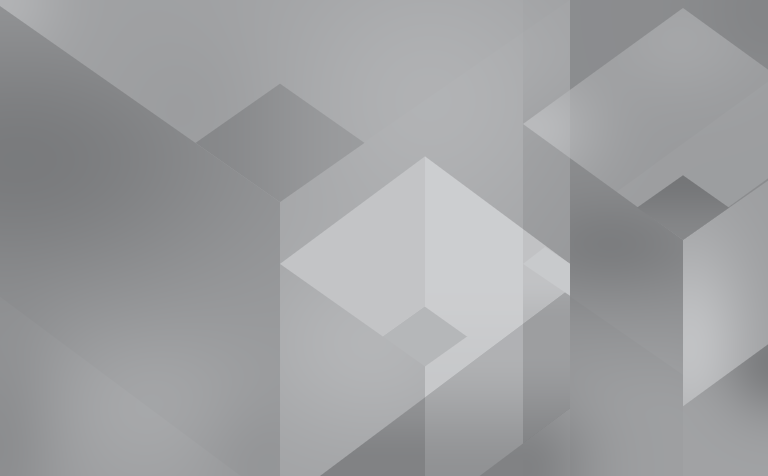
This background is drawn by a WebGL 2 fragment shader. Its source:

```glsl
#version 300 es
precision highp float;

#define SPAN vec2(7.68, 4.78)      // canvas extent in design units, y down
#define TINT vec3(-0.004, 0.001, 0.009)
#define PANEL_L 2.80               // vertical seams
#define FOLD 4.25
#define BAND_L 5.23
#define BAND_R 5.70
#define FAINT 0.012                // strength of the barely visible facets

uniform vec2 u_resolution;
out vec4 fragColor;

float pixel;

// Smooth coverage of the side lying clockwise of the line a-b
float side(vec2 p, vec2 a, vec2 b) {
  vec2 e = normalize(b - a), q = p - a;
  return clamp(0.5 + (e.x * q.y - e.y * q.x) / pixel, 0.0, 1.0);
}

// Convex four-sided facet, corners given clockwise
float quad(vec2 p, vec2 a, vec2 b, vec2 c, vec2 d) {
  return min(min(side(p, a, b), side(p, b, c)), min(side(p, c, d), side(p, d, a)));
}

float diamond(vec2 p, vec2 center, vec2 halfSize) {
  vec2 x = vec2(halfSize.x, 0.0), y = vec2(0.0, halfSize.y);
  return quad(p, center - y, center + x, center + y, center - x);
}

float glow(vec2 p, vec2 center, vec2 radius) {
  vec2 q = (p - center) / radius;
  return exp(-dot(q, q));
}

float rightOf(float x, float seam) {
  return clamp(0.5 + (x - seam) / pixel, 0.0, 1.0);
}

float backdropTone(vec2 p) {
  return 0.635 + 0.065 * glow(p, vec2(4.3, 1.0), vec2(1.6, 1.5))
    + 0.07 * glow(p, vec2(3.7, 3.5), vec2(1.3, 1.0))
    + 0.07 * glow(p, vec2(0.0), vec2(0.6))
    - 0.02 * glow(p, vec2(2.0, 1.1), vec2(0.8));
}

float leftTone(vec2 p) {
  return 0.61 - 0.13 * glow(p, vec2(0.2, 1.6), vec2(2.3, 1.4))
    - 0.07 * glow(p, vec2(0.0, 4.5), vec2(0.6, 1.2))
    + 0.04 * glow(p, vec2(1.5, 4.0), vec2(1.0, 0.8))
    - 0.03 * glow(p, vec2(2.6, 4.6), vec2(0.6));
}

float rightTone(vec2 p) {
  return 0.55 + 0.085 * smoothstep(2.5, 4.2, p.y)
    - 0.06 * glow(p, vec2(6.1, 2.45), vec2(0.9, 0.5))
    - 0.13 * glow(p, vec2(5.25, 4.7), vec2(0.65, 0.7))
    - 0.13 * glow(p, vec2(7.75, 3.7), vec2(0.5, 0.5))
    - 0.03 * glow(p, vec2(7.7, 0.1), vec2(0.7));
}

void main() {
  vec2 uv = gl_FragCoord.xy / u_resolution;
  vec2 p = vec2(uv.x, 1.0 - uv.y) * SPAN;
  pixel = SPAN.y / u_resolution.y;

  // Backdrop and the dark field on the left
  float g = backdropTone(p);
  g += FAINT * side(p, vec2(BAND_R, 0.0), vec2(3.64, 1.43)) * (1.0 - rightOf(p.x, BAND_R)) * -0.5;
  float field = quad(p, vec2(-0.1, -0.01), vec2(PANEL_L, 2.03), vec2(PANEL_L, 4.9), vec2(-0.1, 4.9));
  float fold = side(p, vec2(2.3, 4.7), vec2(0.0, 2.98));
  g = mix(g, leftTone(p) + FAINT * (1.0 - fold), field);
  g = mix(g, mix(0.53, 0.61, smoothstep(1.95, 3.64, p.x)),
    diamond(p, vec2(PANEL_L, 1.435), vec2(0.845, 0.595)));

  // Shadowed floor and the translucent facet standing on it
  float floorMask = quad(p, vec2(BAND_R, 2.9), vec2(BAND_R, 4.9), vec2(4.0, 4.9), vec2(3.04, 4.9));
  g = mix(g, mix(0.57, 0.51, smoothstep(4.0, 4.6, p.y)), floorMask);
  float stand = quad(p, vec2(FOLD, 3.99), vec2(BAND_R, 2.9), vec2(BAND_R, 4.1), vec2(FOLD, 5.19));
  g = mix(g, mix(0.695, 0.57, smoothstep(3.5, 4.8, p.y)), stand);

  // Bright cube faces and the notch between them
  g = mix(g, 0.768, quad(p, vec2(FOLD, 1.57), vec2(FOLD, 3.08), vec2(3.83, 3.38), vec2(PANEL_L, 2.65)));
  g = mix(g, 0.805 - 0.02 * smoothstep(2.9, 3.8, p.y),
    quad(p, vec2(FOLD, 1.57), vec2(BAND_R, 2.65), vec2(BAND_R, 2.9), vec2(FOLD, 3.99)));
  g = mix(g, 0.715, diamond(p, vec2(FOLD, 3.38), vec2(0.42, 0.3)));

  // Vertical band with its small bright chip
  float band = rightOf(p.x, BAND_L) * (1.0 - rightOf(p.x, BAND_R));
  g -= band * (0.01 + 0.035 * smoothstep(0.4, 1.6, p.y) + 0.03 * smoothstep(2.8, 3.2, p.y));
  g = mix(g, 0.79, quad(p, vec2(5.45, 2.48), vec2(BAND_R, 2.65), vec2(BAND_R, 2.97), vec2(BAND_L, 2.65)));

  // Right field, flowing under the band at the bottom
  float corner = quad(p, vec2(BAND_R, 4.1), vec2(5.8, 4.9), vec2(BAND_L, 4.9), vec2(BAND_L, 4.45));
  float right = rightOf(p.x, BAND_R);
  g = mix(g, rightTone(p), max(right, corner));
  g -= FAINT * right * side(p, vec2(BAND_L, 2.65), vec2(7.04, 3.91)) * (1.0 - rightOf(p.x, 6.83));

  // Large pale diamond, lit side panel and dark cap
  float pale = 0.605 + 0.045 * glow(p, vec2(6.8, 0.4), vec2(0.8, 0.6))
    + 0.1 * glow(p, vec2(5.3, 1.3), vec2(0.7, 0.6)) + 0.025 * (1.0 - right)
    + FAINT * side(p, vec2(6.0, 2.05), vec2(7.68, 0.82));
  g = mix(g, pale, diamond(p, vec2(6.83, 1.245), vec2(1.6, 1.165)));
  float lit = 0.62 + 0.14 * glow(p, vec2(6.9, 3.5), vec2(0.6, 1.1));
  g = mix(g, lit, quad(p, vec2(6.83, 2.41), vec2(7.8, 1.73), vec2(7.8, 3.37), vec2(6.83, 4.08)));
  g = mix(g, mix(0.46, 0.53, smoothstep(1.76, 2.41, p.y)),
    diamond(p, vec2(6.83, 2.085), vec2(0.46, 0.325)));

  fragColor = vec4(vec3(g) + TINT, 1.0);
}
```
